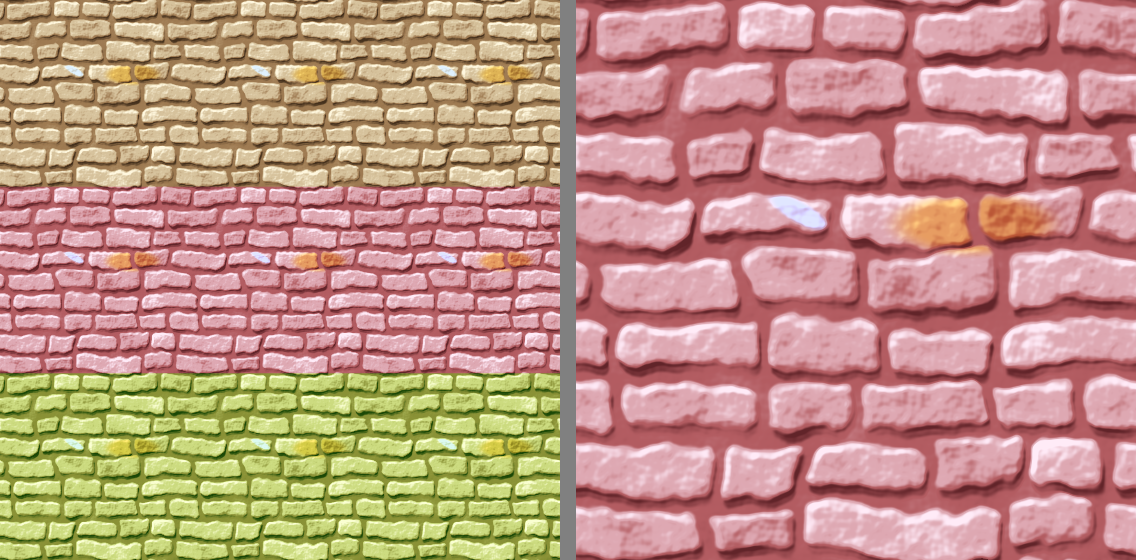
Left, the full canvas; right, a detail of the centre.
Write a WebGL 1 fragment shader that draws this texture.

```glsl
precision highp float;
// Rough stone wall tile repeated three by three, dyed tan, rose and green by band.
// Each tile has nine courses of jittered rounded boxes, roughened by periodic
// gradient noise, lit from the upper left and coloured through a tone ramp.
uniform vec2 u_resolution;

#define TILES 3.0          // repeats across and down
#define COURSES 9.0        // stone rows in a tile
#define MIN_STONES 4.0     // stones in a row, some rows have one more
#define MORTAR 0.010       // half width of a joint, in tiles
#define CORNER 0.020       // corner radius of a stone
#define JITTER 0.56        // spread of the upright joints
#define WAVINESS 0.032     // bending of the courses
#define RAGGED 0.013       // chipping of the stone edges
#define ROUGHNESS 0.008    // relief of the stone faces
#define RELIEF 0.011       // height of stones above the mortar
#define LIGHT_STEP vec2(-0.0035, 0.0055)
#define SHADOW_STEP vec2(-0.005, 0.017)

float hash(vec2 p) {
  return fract(sin(dot(p, vec2(127.1, 311.7))) * 43758.55);
}

vec2 gradient(vec2 cell, float period) {
  float angle = 6.2832 * hash(mod(cell, period) + period);
  return vec2(cos(angle), sin(angle));
}

// Gradient noise that repeats once per tile
float noise(vec2 p, float period) {
  p *= period;
  vec2 i = floor(p), f = p - i;
  vec2 w = f * f * f * (f * (f * 6.0 - 15.0) + 10.0);
  vec2 e = vec2(1.0, 0.0);
  float a = dot(gradient(i, period), f);
  float b = dot(gradient(i + e.xy, period), f - e.xy);
  float c = dot(gradient(i + e.yx, period), f - e.yx);
  float d = dot(gradient(i + e.xx, period), f - e.xx);
  return mix(mix(a, b, w.x), mix(c, d, w.x), w.y);
}

float grain(vec2 p) {
  float sum = 0.0, amplitude = 1.0, period = 13.0;
  for (int i = 0; i < 4; i++) {
    sum += amplitude * noise(p, period);
    amplitude *= 0.66;
    period = floor(period * 1.9);
  }
  return sum;
}

// Upright joint of a row, in stone counts
float joint(float column, float row, float count) {
  return column + JITTER * (hash(vec2(mod(column, count), row + 20.0)) - 0.5);
}

// x: signed distance to the stone, y: random value of the stone
vec2 stone(vec2 p) {
  p += WAVINESS * vec2(noise(p, 5.0), noise(p, 4.0));
  p += RAGGED * vec2(noise(p, 17.0), noise(p, 23.0));
  float course = floor(p.y * COURSES);
  float row = mod(course, COURSES);
  float count = MIN_STONES + step(0.55, hash(vec2(row, 3.0)));
  float x = p.x * count + hash(vec2(row, 7.0)) * count;
  float column = floor(x);
  column -= step(x, joint(column, row, count));
  column += step(joint(column + 1.0, row, count), x);
  float left = joint(column, row, count);
  float right = joint(column + 1.0, row, count);
  float id = hash(vec2(mod(column, count), row + 41.0));

  vec2 local = vec2((x - 0.5 * (left + right)) / count,
                    p.y - (course + 0.5) / COURSES);
  local.y += (id - 0.5) * (0.12 * local.x + 0.008);
  vec2 size = 0.5 * vec2((right - left) / count, 1.0 / COURSES) - MORTAR;
  size.y -= 0.010 * fract(id * 7.3);
  vec2 q = abs(local) - size + CORNER;
  return vec2(length(max(q, 0.0)) + min(max(q.x, q.y), 0.0) - CORNER, id);
}

float cover(float d) { return smoothstep(0.005, -0.006, d); }

float height(vec2 p, float d) {
  float bulge = smoothstep(0.004, -0.015, d);
  return RELIEF * bulge + ROUGHNESS * (0.35 + 0.65 * bulge) * grain(p);
}

// Shadow, mortar, stone face and highlight blended by tone
vec3 ramp(float t, vec3 shadow, vec3 mortar, vec3 face, vec3 shine) {
  vec3 c = mix(shadow, mortar, smoothstep(0.0, 0.40, t));
  c = mix(c, face, smoothstep(0.40, 0.76, t));
  return mix(c, shine, smoothstep(0.78, 1.12, t));
}

float spot(vec2 p, vec2 centre, vec2 radius) {
  return smoothstep(1.0, 0.6, length((p - centre) / radius));
}

void main() {
  vec2 uv = gl_FragCoord.xy / u_resolution * TILES;
  vec2 p = fract(uv);
  vec2 s = stone(p);
  float face = cover(s.x);

  // Relief light, weathering and the shade under each stone
  vec2 toLight = p + LIGHT_STEP;
  float slope = (height(p, s.x) - height(toLight, stone(toLight).x)) / length(LIGHT_STEP);
  float shade = cover(stone(p + SHADOW_STEP).x) * (1.0 - face);
  float tone = mix(0.42, 0.66 + 0.20 * s.y, face);
  tone += 0.34 * slope + 0.16 * noise(p, 9.0) + 0.13 * face * grain(p + 0.37);
  tone -= shade * (0.20 + 0.25 * noise(p, 6.0));

  // One ochre stone and one pale blue chip in every tile
  float ochre = face * spot(p, vec2(0.71, 0.60), vec2(0.17, 0.065));
  vec2 chip = p + vec2(0.0, 0.5 * (p.x - 0.40));
  float pale = face * spot(chip, vec2(0.40, 0.62), vec2(0.065, 0.025));
  tone += 0.25 * pale - 0.08 * ochre;

  vec3 tan_ = ramp(tone, vec3(0.27, 0.19, 0.11), vec3(0.62, 0.48, 0.32), vec3(0.84, 0.76, 0.61), vec3(1.0, 0.97, 0.87));
  vec3 rose = ramp(tone, vec3(0.38, 0.14, 0.16), vec3(0.70, 0.36, 0.38), vec3(0.87, 0.66, 0.70), vec3(1.0, 0.92, 0.97));
  vec3 green = ramp(tone, vec3(0.10, 0.28, 0.02), vec3(0.54, 0.57, 0.21), vec3(0.80, 0.86, 0.50), vec3(0.98, 1.0, 0.82));
  float blur = 0.5 * TILES / u_resolution.y;
  vec3 color = mix(green, rose, smoothstep(1.0 - blur, 1.0 + blur, uv.y));
  color = mix(color, tan_, smoothstep(2.0 - blur, 2.0 + blur, uv.y));
  color *= mix(vec3(1.0), vec3(1.04, 0.93, 0.55), ochre);
  color = mix(color, color * vec3(0.88, 0.98, 1.15), pale);
  gl_FragColor = vec4(clamp(color, 0.0, 1.0), 1.0);
}
```
